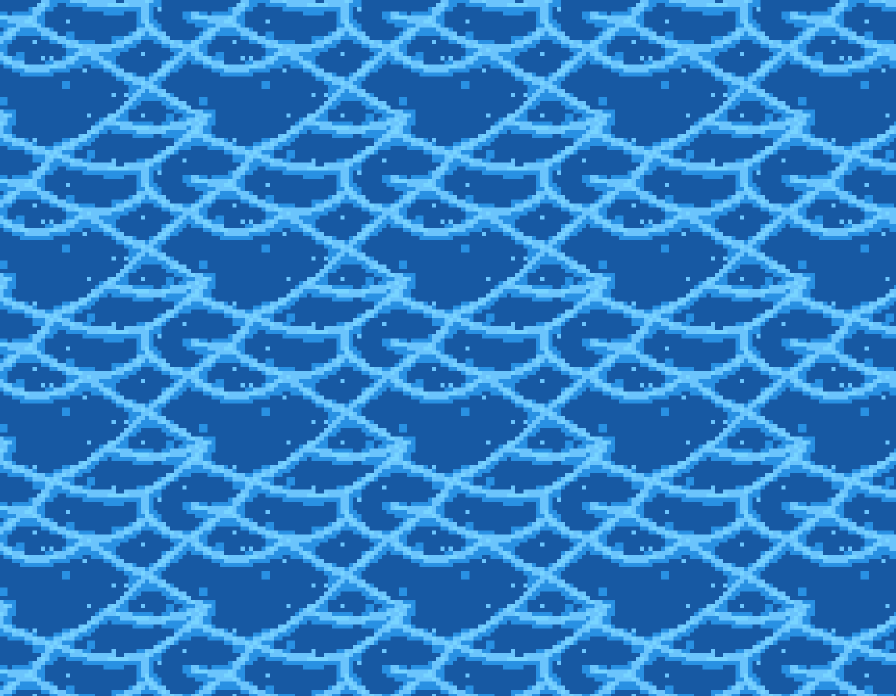
Reproduce this pattern procedurally as a Shadertoy shader.

```glsl
// Pixel-art water: a repeating web of foam strands over deep blue, with specks.

const vec2 PERIOD = vec2(0.2869, 0.2349);  // repeat size, in canvas heights
const vec2 PHASE  = vec2(1.497, 1.419);    // repeats before the tile origin
const vec2 TILE   = vec2(48.0, 40.0);      // square cells in one repeat
const float FOAM_RADIUS  = 0.88;           // half widths, in cells
const float SHADE_RADIUS = 1.6;
const float SHADE_DROP   = 0.5;
const float FILLET       = 1.3;            // lower fills the corners more
const float SPECK_CHANCE = 0.55;
const vec2 SPECK_BLOCK   = vec2(6.0, 5.0);
const int SAMPLES = 2;                     // antialiasing samples per axis

const vec3 DEEP  = vec3(0.09, 0.35, 0.64);
const vec3 SHADE = vec3(0.16, 0.57, 0.89);
const vec3 FOAM  = vec3(0.42, 0.77, 0.99);
const vec3 GLINT = vec3(0.47, 0.83, 1.00);

// Junctions of the web, in cells, y pointing down.
const vec2 CROSS = vec2(11.7, 3.8);
const vec2 LEDGE = vec2(3.3, 13.2);
const vec2 TIP   = vec2(25.8, 11.8);
const vec2 FORK  = vec2(22.8, 15.2);
const vec2 HUB   = vec2(36.7, 20.8);
const vec2 SHELF = vec2(10.8, 23.8);
const vec2 STUB  = vec2(22.3, 27.2);
const vec2 ELBOW = vec2(30.8, 28.2);
const vec2 KNOT  = vec2(11.6, 30.0);
const vec2 LEFT  = vec2(21.5, 35.2);
const vec2 RIGHT = vec2(45.4, 35.2);
const vec2 ACROSS = vec2(TILE.x, 0.0);
const vec2 DOWN   = vec2(0.0, TILE.y);

vec2 hash2(vec2 p) {
    return fract(sin(vec2(dot(p, vec2(127.1, 311.7)), dot(p, vec2(269.5, 183.3)))) * 43758.5);
}

float cornerSlope(vec2 lattice, vec2 offset, vec2 period) {
    return dot(hash2(mod(lattice, period)) * 2.0 - 1.0, offset);
}

// Gradient noise that wraps after a whole number of lattice steps.
float gradientNoise(vec2 p, vec2 period) {
    vec2 i = floor(p), f = fract(p), u = f * f * (3.0 - 2.0 * f);
    vec2 x = vec2(1.0, 0.0);
    return mix(mix(cornerSlope(i, f, period), cornerSlope(i + x.xy, f - x.xy, period), u.x),
               mix(cornerSlope(i + x.yx, f - x.yx, period), cornerSlope(i + 1.0, f - 1.0, period), u.x), u.y);
}

// Adds a sagging strand; web = (distance to foam, summed shade falloff).
void strand(inout vec2 web, vec2 p, vec2 a, vec2 b, float sag) {
    p -= TILE * round((p - 0.5 * (a + b) - vec2(0.0, 0.5 * sag)) / TILE);
    vec2 nearest = vec2(1e3), start = a;
    for (int i = 1; i <= 4; i++) {
        float t = float(i) / 4.0;
        vec2 end = mix(a, b, t) + vec2(0.0, 4.0 * sag * t * (1.0 - t));
        vec2 v = p - start, e = end - start;
        v -= e * clamp(dot(v, e) / dot(e, e), 0.0, 1.0);
        if (dot(v, v) < dot(nearest, nearest)) nearest = v;
        start = end;
    }
    web.x = min(web.x, length(nearest));
    web.y += exp(-FILLET * length(nearest - vec2(0.0, SHADE_DROP)));
}

vec2 foamWeb(vec2 p) {
    vec2 web = vec2(1e3, 1e-6);
    // Long diagonal from crossing to crossing
    strand(web, p, CROSS + ACROSS, HUB, 2.0);
    strand(web, p, HUB, ELBOW, 1.0);
    strand(web, p, ELBOW, LEFT, 0.0);
    strand(web, p, LEFT, CROSS + DOWN, 0.0);
    // Upper ledge and fork
    strand(web, p, CROSS, TIP, 0.7);
    strand(web, p, LEDGE, TIP, 2.3);
    strand(web, p, TIP, FORK, 0.0);
    strand(web, p, FORK, HUB, 0.6);
    strand(web, p, FORK, SHELF, 0.7);
    strand(web, p, HUB, SHELF + ACROSS, 1.9);
    // Lower scallops
    strand(web, p, SHELF, KNOT, 0.0);
    strand(web, p, KNOT, LEFT, 0.5);
    strand(web, p, KNOT + ACROSS, RIGHT, 1.7);
    strand(web, p, ELBOW, RIGHT, 1.0);
    strand(web, p, LEFT, RIGHT, 5.0);
    strand(web, p, RIGHT, CROSS + ACROSS + DOWN, 1.3);
    strand(web, p, STUB, ELBOW, 0.0);
    return web;
}

vec3 water(vec2 p) {
    vec2 cell = mod(floor(p), TILE);
    vec2 web = foamWeb(cell + 0.5);
    float shade = -log(web.y) / FILLET;
    float wobble = gradientNoise((cell + 0.5) / 4.0, TILE / 4.0);

    // One speck per block: a small bright one or a broad dim one
    vec2 block = floor(cell / SPECK_BLOCK);
    vec2 seed = hash2(block + 7.0);
    vec2 spot = floor(hash2(block + 31.0) * (SPECK_BLOCK - 1.0));
    vec2 local = cell - block * SPECK_BLOCK - spot;
    bool bright = seed.y < 0.55;
    float size = bright ? 1.0 : 2.0;
    bool speck = seed.x < SPECK_CHANCE && shade < 6.0
        && all(greaterThanEqual(local, vec2(0.0))) && all(lessThan(local, vec2(size)));

    vec3 color = speck ? (bright ? FOAM : SHADE) : DEEP;
    if (shade < SHADE_RADIUS + 1.2 * wobble) color = SHADE;
    if (web.x < FOAM_RADIUS + 0.25 * wobble) color = web.x < 0.18 ? GLINT : FOAM;
    return color;
}

void mainImage(out vec4 fragColor, in vec2 fragCoord) {
    vec3 sum = vec3(0.0);
    for (int i = 0; i < SAMPLES * SAMPLES; i++) {
        vec2 jitter = (vec2(i % SAMPLES, i / SAMPLES) + 0.5) / float(SAMPLES) - 0.5;
        vec2 pos = (fragCoord + jitter) / iResolution.y;
        pos.y = 1.0 - pos.y;
        sum += water((pos / PERIOD - PHASE) * TILE);
    }
    fragColor = vec4(sum / float(SAMPLES * SAMPLES), 1.0);
}
```
